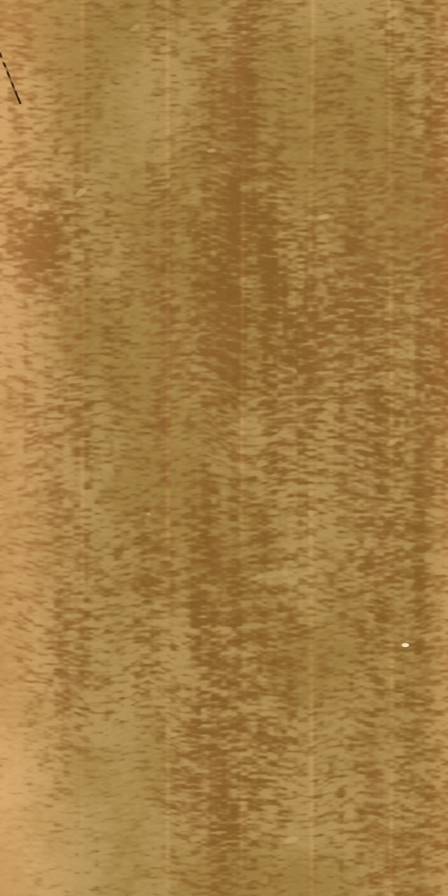
This texture is drawn by a WebGL 2 fragment shader. Its source:

```glsl
#version 300 es
precision highp float;
// Worn tan surface: short horizontal flecks of khaki over a brown ground.
// Stretched value noise makes flecks and streaks, a smooth wear field sets
// how much brown shows, and loops add pale lines and chips.
uniform vec2 u_resolution;
out vec4 fragColor;

float hash(vec2 p) {
  return fract(sin(dot(p, vec2(127.1, 311.7))) * 43758.5453);
}

float noise(vec2 p) {
  vec2 i = floor(p), f = fract(p);
  f = f * f * (3.0 - 2.0 * f);
  return mix(mix(hash(i), hash(i + vec2(1, 0)), f.x),
             mix(hash(i + vec2(0, 1)), hash(i + vec2(1, 1)), f.x), f.y);
}

float fbm(vec2 p) {
  float sum = 0.0, amp = 0.5;
  for (int i = 0; i < 4; i++) {
    sum += amp * noise(p);
    p = p * 2.03 + 17.3;
    amp *= 0.5;
  }
  return sum / 0.9375;
}

// Soft elliptical spot
float blob(vec2 p, vec2 center, vec2 radius) {
  vec2 d = (p - center) / radius;
  return exp(-dot(d, d));
}

float segment(vec2 p, vec2 a, vec2 b) {
  vec2 d = b - a;
  return length(p - a - d * clamp(dot(p - a, d) / dot(d, d), 0.0, 1.0));
}

// Large worn areas and long vertical streaks
float wearField(vec2 p) {
  float wear = 0.27 + 0.5 * (fbm(p * vec2(9.0, 4.0) + 4.0) - 0.5);
  wear += 0.5 * (fbm(vec2(p.x * 32.0, p.y * 1.6)) - 0.5);
  wear += 0.38 * blob(p, vec2(0.6, 1.32), vec2(0.26, 0.26));
  wear += 0.27 * blob(p, vec2(0.48, 0.35), vec2(0.07, 0.75));
  wear += 0.26 * blob(p, vec2(0.53, 1.85), vec2(0.05, 0.35));
  wear += 0.60 * blob(p, vec2(0.09, 1.44), vec2(0.06, 0.08));
  wear += 0.24 * blob(p, vec2(0.13, 0.52), vec2(0.06, 0.18));
  wear += 0.16 * smoothstep(0.75, 1.0, p.x);
  wear -= 0.16 * blob(p, vec2(0.3, 1.75), vec2(0.16, 0.25));
  wear -= 0.20 * blob(p, vec2(0.08, 0.1), vec2(0.3, 0.5));
  return wear;
}

void main() {
  vec2 p = gl_FragCoord.xy / u_resolution.x;
  float wear = wearField(p);

  // Horizontal flecks on gently wavy rows
  vec2 q = p + vec2(0.0, 0.02 * noise(p * vec2(9.0, 5.0)));
  float fleck = 0.6 * noise(q * vec2(46.0, 136.0))
              + 0.4 * noise(q * vec2(88.0, 180.0) + 31.0);
  float khaki = smoothstep(-0.32, 0.30, 0.85 * (fleck - 0.5) + 0.36 - 0.76 * wear);

  // Brown ground, slightly redder in places, under khaki
  float red = 0.4 * smoothstep(0.5, 0.75, fbm(p * vec2(14.0, 4.0) + 50.0));
  red = max(red, 0.6 * blob(p, vec2(0.51, 1.85), vec2(0.05, 0.3)));
  vec3 ground = mix(vec3(0.53, 0.37, 0.16), vec3(0.60, 0.40, 0.22), red);
  float tone = fbm(p * vec2(6.0, 4.0) + 80.0);
  vec3 top = mix(vec3(0.63, 0.50, 0.26), vec3(0.70, 0.57, 0.34),
                 smoothstep(0.3, 0.75, tone + 0.35 * (fleck - 0.5)));
  vec3 color = mix(ground, top, khaki);

  // Faint pale vertical lines
  for (int i = 0; i < 6; i++) {
    float k = float(i);
    float x = 0.2 + 0.168 * k + 0.03 * (hash(vec2(k, 3.0)) - 0.5);
    x += 0.008 * (noise(vec2(p.y * 1.5, k * 7.0)) - 0.5);
    float line = smoothstep(0.009, 0.0, abs(p.x - x));
    color += vec3(0.06, 0.045, 0.035) * line * noise(vec2(k * 5.0, p.y * 6.0));
  }

  // Lighter, rosier margins
  float left = smoothstep(0.22, 0.0, p.x + 0.05 * (tone - 0.5));
  float right = smoothstep(0.93, 1.0, p.x);
  color += vec3(0.115, 0.07, 0.07) * left + vec3(0.05, 0.02, 0.02) * right;
  color += 0.035 * smoothstep(0.6, 0.0, p.y) * smoothstep(0.5, 0.0, p.x);

  // Pale smear and scattered chips
  vec3 pale = vec3(0.77, 0.66, 0.42);
  float smear = blob(p, vec2(0.625, 0.71), vec2(0.07, 0.018));
  color = mix(color, pale, 0.5 * smoothstep(0.3, 0.7, smear + 0.4 * (fleck - 0.5)));
  for (int i = 0; i < 16; i++) {
    float k = float(i);
    vec2 d = p - vec2(hash(vec2(k, 11.0)), 2.0 * hash(vec2(k, 23.0)));
    float a = 0.9 * (hash(vec2(k, 37.0)) - 0.3);
    d = mat2(cos(a), -sin(a), sin(a), cos(a)) * d;
    float size = mix(0.005, 0.017, hash(vec2(k, 41.0)));
    float chip = smoothstep(1.3, 0.5, length(d / vec2(size, 0.3 * size + 0.002)));
    color = mix(color, pale, chip * mix(0.25, 0.8, hash(vec2(k, 53.0))));
  }
  float brightChip = length((p - vec2(0.905, 0.56)) / vec2(0.009, 0.005));
  color = mix(color, vec3(0.95, 0.9, 0.76), smoothstep(1.2, 0.6, brightChip));

  // Broken dark scratch near the upper left
  float scratch = smoothstep(0.004, 0.001, segment(p, vec2(0.0, 1.88), vec2(0.045, 1.77)));
  color = mix(color, vec3(0.25, 0.15, 0.08), scratch * smoothstep(0.2, 0.6, noise(p * 90.0)));

  // Fine grain
  color += 0.02 * (noise(p * vec2(130.0, 190.0)) - 0.5);
  fragColor = vec4(color, 1.0);
}
```
